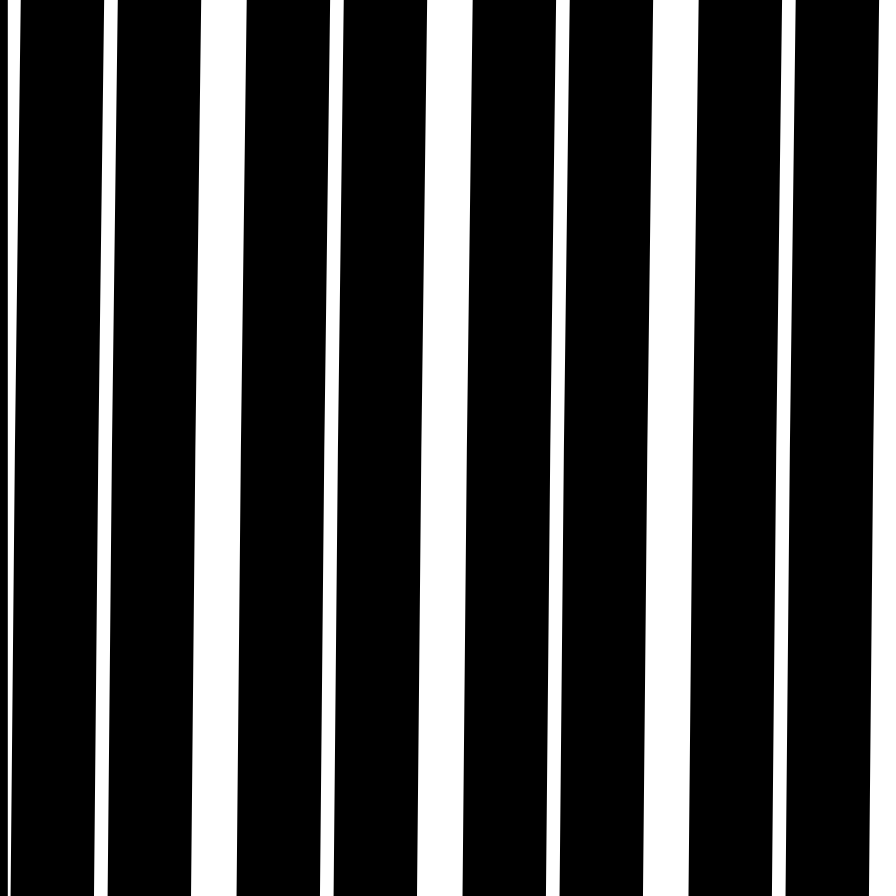
Reproduce this pattern procedurally as a WebGL 2 fragment shader.

```glsl
#version 300 es
precision highp float;
// Four repeats of paired black bars on white, leaning slightly right, with a thin upright strip at the left.

#define PITCH 0.2522          // distance between bar pairs
#define FIRST_CENTRE 0.1125   // centre of the first pair at the bottom
#define BAR_SPACING 0.1083    // distance between the two bars of a pair
#define BAR_WIDTH 0.0931
#define LEAN_LOWER 0.0097     // sideways drift per unit of height
#define LEAN_UPPER 0.0130
#define BEND_HEIGHT 0.5       // height where the lean changes
#define STRIP_WIDTH 0.0087
#define INK vec3(0.0)
#define PAPER vec3(1.0)

uniform vec2 u_resolution;
out vec4 fragColor;

// Horizontal drift of the bars at a given height
float leanAt(float height) {
    return LEAN_LOWER * min(height, BEND_HEIGHT)
         + LEAN_UPPER * max(height - BEND_HEIGHT, 0.0);
}

// Signed distance to the nearest bar, negative inside
float barDistance(vec2 uv) {
    float x = uv.x - leanAt(uv.y) - FIRST_CENTRE;
    float fromPair = x - PITCH * floor(x / PITCH + 0.5);
    float fromBar = abs(abs(fromPair) - 0.5 * BAR_SPACING);
    return fromBar - 0.5 * BAR_WIDTH;
}

void main() {
    vec2 uv = gl_FragCoord.xy / u_resolution;

    // Join the bars and the left strip
    float shape = min(barDistance(uv), uv.x - STRIP_WIDTH);

    // One-pixel edge coverage
    float coverage = clamp(0.5 - shape * u_resolution.x, 0.0, 1.0);
    fragColor = vec4(mix(PAPER, INK, coverage), 1.0);
}
```
